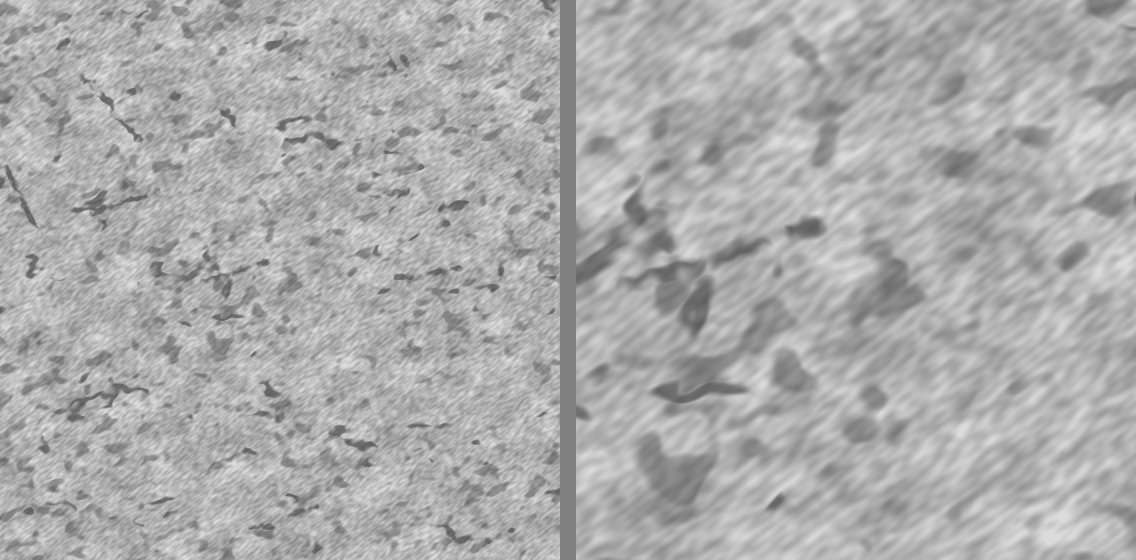
Left, the full canvas; right, a detail of the centre.
Reproduce this texture procedurally as a three.js fragment shader.

```glsl
#define BASE_TONE 0.702
#define PIT_TONE 0.35
#define GRAIN_ANGLE 0.66
#define GRAIN_SCALE vec2(75.0, 205.0)
#define GRAIN_DEPTH 0.155
#define MOTTLE_ANGLE 0.38
#define MOTTLE_DEPTH 0.13
#define SPECK_SCALE 31.0
#define SPECK_DEPTH 0.52
#define PIT_DEPTH 0.82
#define CRACK_COUNT 8

varying vec2 vUv;

float hash(vec2 p) {
  return fract(sin(dot(p, vec2(127.1, 311.7))) * 43758.5453);
}

vec2 rotate(vec2 p, float angle) {
  float c = cos(angle), s = sin(angle);
  return vec2(c * p.x + s * p.y, c * p.y - s * p.x);
}

// Slope of a random unit gradient at one lattice corner
float corner(vec2 cell, vec2 offset) {
  float angle = 6.28318 * hash(cell);
  return dot(vec2(cos(angle), sin(angle)), offset);
}

// Gradient noise, roughly -0.7 to 0.7
float noise(vec2 p) {
  vec2 i = floor(p), f = fract(p);
  vec2 u = f * f * f * (f * (f * 6.0 - 15.0) + 10.0);
  vec2 e = vec2(1.0, 0.0);
  float low = mix(corner(i, f), corner(i + e.xy, f - e.xy), u.x);
  float high = mix(corner(i + e.yx, f - e.yx), corner(i + e.xx, f - e.xx), u.x);
  return mix(low, high, u.y);
}

float fbm(vec2 p) {
  float sum = 0.0, amplitude = 1.0;
  for (int i = 0; i < 4; i++) {
    sum += amplitude * noise(p);
    p = rotate(p, 0.5) * 2.03 + 17.3;
    amplitude *= 0.75;
  }
  return sum;
}

// Fine slanted streaks
float grain(vec2 p) {
  vec2 q = rotate(p, GRAIN_ANGLE) * GRAIN_SCALE;
  return noise(q) + 0.5 * noise(q * 0.55 + 41.7);
}

// Small soft dark flecks
float specks(vec2 p) {
  vec2 q = p * SPECK_SCALE;
  float field = noise(q) + 0.65 * noise(q * 2.1 + 9.4) + 0.4 * noise(q * 0.2 + 3.8);
  return smoothstep(0.19, 0.58, field);
}

// Curved dark strokes and blots, present only in scattered places
float pits(vec2 p) {
  float rough = noise(p * 62.0 + 5.1);
  float ridge = abs(noise(p * 12.0 + 23.6) + 0.16 * rough);
  float stroke = 1.0 - smoothstep(0.035, 0.11, ridge);
  float place = noise(p * 10.0 + 71.2) + 0.5 * noise(p * 37.0 + 12.9);
  float blot = noise(p * 19.0 + 55.3) + 0.4 * rough;
  return max(stroke * smoothstep(0.26, 0.42, place), smoothstep(0.52, 0.66, blot));
}

// Broken straight cracks, shallow or steep
float cracks(vec2 p) {
  float rough = noise(p * 70.0 + 31.0);
  float gaps = smoothstep(-0.2, 0.12, noise(p * 26.0 + 8.5) + 0.4 * rough);
  float dark = 0.0;
  for (int i = 0; i < CRACK_COUNT; i++) {
    float id = float(i);
    vec2 center = vec2(hash(vec2(id, 3.0)), hash(vec2(id, 8.0)));
    float slant = hash(vec2(id, 14.0)) * 0.4;
    float angle = mod(id, 3.0) < 0.5 ? -1.2 + slant : 0.1 + slant;
    float halfLength = mix(0.03, 0.09, hash(vec2(id, 21.0)));
    vec2 q = rotate(p - center, angle);
    q.y += 0.012 * noise(p * 18.0 + id);
    q.x -= clamp(q.x, -halfLength, halfLength);
    float edge = length(q) + 0.008 * rough;
    dark = max(dark, 1.0 - smoothstep(0.003, 0.008, edge));
  }
  return dark * gaps;
}

void main() {
  // Stretch the stone along its shallow bedding direction
  vec2 stone = rotate(vUv, MOTTLE_ANGLE) * vec2(0.8, 1.15);
  stone += 0.006 * vec2(noise(vUv * 34.0), noise(vUv * 34.0 + 47.0));

  float tone = BASE_TONE + MOTTLE_DEPTH * fbm(stone * 15.0 + 2.7);
  float dark = max(SPECK_DEPTH * specks(stone), PIT_DEPTH * pits(stone));
  dark = max(dark, PIT_DEPTH * cracks(vUv));
  tone = mix(tone, PIT_TONE, dark);

  // Streaks fade inside the dark hollows
  tone += GRAIN_DEPTH * grain(vUv) * (1.0 - 0.6 * dark);
  gl_FragColor = vec4(vec3(clamp(tone, 0.28, 0.86)), 1.0);
}
```
